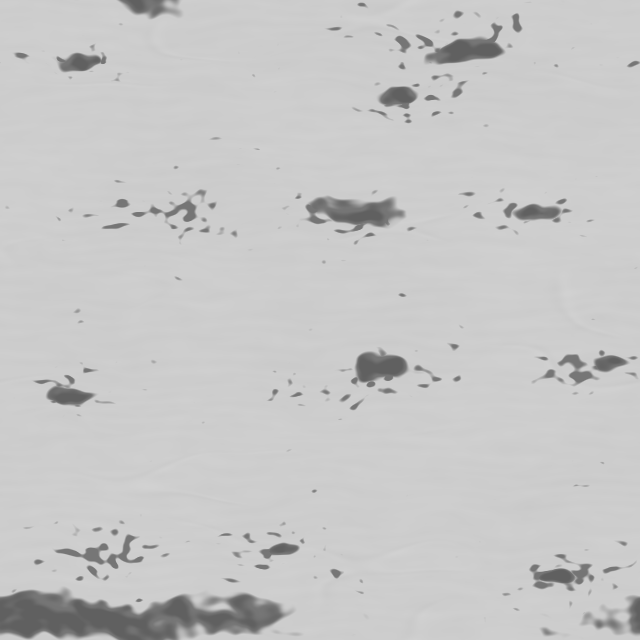
A Shadertoy shader for this texture:

```glsl
// Pale grey painted board with dark, horizontally stretched flaked patches.
// Jittered clusters each give a ragged solid chip and a halo of small specks;
// periodic gradient noise shapes the edges, so the result tiles.

#define PAINT_TONE 0.803
#define BARE_TONE 0.375
#define CLUSTER_GRID vec2(3.0, 4.0)
#define CHIP_MIN vec2(0.025, 0.010)
#define CHIP_MAX vec2(0.090, 0.028)
#define CHIP_CHANCE 0.72
#define HALO_SIZE vec2(0.150, 0.048)
#define STREAK_CENTER vec2(0.18, 0.030)
#define STREAK_SIZE vec2(0.27, 0.034)
#define SPECK_LEVEL 0.60
#define RAGGEDNESS 0.95
#define GRAIN 0.012

// Integer hash: lattice point to two values in 0..1
vec2 hash2(vec2 cell) {
    uvec2 v = uvec2(cell) * 1664525u + 12345u;
    v.x += v.y * 1664525u;
    v.y += v.x * 1664525u;
    v ^= v >> 16u;
    v.x += v.y * 1664525u;
    v.y += v.x * 1664525u;
    v ^= v >> 16u;
    return vec2(v >> 8u) / 16777216.0;
}

float cornerSlope(vec2 cell, vec2 offset, vec2 period, float seed) {
    float angle = 6.28318 * hash2(mod(cell, period) + seed * 131.0).x;
    return dot(vec2(cos(angle), sin(angle)), offset);
}

// Periodic gradient noise, about -0.7..0.7; freq holds whole numbers
float noise(vec2 p, vec2 freq, float seed) {
    vec2 x = p * freq, i = floor(x), f = x - i;
    vec2 u = f * f * f * (f * (f * 6.0 - 15.0) + 10.0);
    vec2 e = vec2(1.0, 0.0);
    float low = mix(cornerSlope(i, f, freq, seed),
                    cornerSlope(i + e, f - e, freq, seed), u.x);
    float high = mix(cornerSlope(i + e.yx, f - e.yx, freq, seed),
                     cornerSlope(i + 1.0, f - 1.0, freq, seed), u.x);
    return mix(low, high, u.y);
}

// Offset to a centre on the repeating canvas
vec2 wrapDelta(vec2 p, vec2 center) {
    vec2 d = p - center;
    return d - round(d);
}

// x: solid chip field (positive inside), y: speck halo 0..1
vec2 clusterField(vec2 p) {
    float chip = 1.0 - length(wrapDelta(p, STREAK_CENTER) / STREAK_SIZE);
    float halo = 0.0;
    for (float row = 0.0; row < CLUSTER_GRID.y; row++) {
        for (float col = 0.0; col < CLUSTER_GRID.x; col++) {
            vec2 cell = vec2(col, row);
            vec2 jitter = hash2(cell + 17.0) - 0.5;
            vec2 pick = hash2(cell + 53.0);
            vec2 center = (cell + 0.5 + jitter * vec2(0.8, 0.45)) / CLUSTER_GRID;
            vec2 d = wrapDelta(p, center);
            vec2 size = mix(CHIP_MIN, CHIP_MAX, pick.x * pick.x);
            if (pick.y < CHIP_CHANCE) chip = max(chip, 1.0 - length(d / size));
            vec2 h = (d + jitter.yx * vec2(0.08, 0.03))
                   / (HALO_SIZE * mix(0.65, 1.15, pick.y));
            halo = max(halo, exp(-dot(h, h)));
        }
    }
    return vec2(chip, halo);
}

// Paint surface: broad tint, fine horizontal grain and faint embossed creases
float paintTone(vec2 p) {
    float tint = noise(p, vec2(3.0, 5.0), 1.0);
    float grain = noise(p, vec2(8.0, 84.0), 2.0)
                + 0.6 * noise(p, vec2(26.0, 60.0), 3.0);
    float crease = noise(p, vec2(4.0, 15.0), 4.0) / 0.045;
    float creaseArea = smoothstep(0.05, 0.35, noise(p, vec2(4.0, 6.0), 5.0));
    float emboss = crease * exp(-crease * crease) * creaseArea;
    return PAINT_TONE + GRAIN * (0.8 * tint + grain + 1.8 * emboss);
}

void mainImage(out vec4 fragColor, in vec2 fragCoord) {
    vec2 p = fragCoord / iResolution.xy;

    // Bend the whole surface gently
    vec2 bend = vec2(noise(p, vec2(6.0, 9.0), 6.0), noise(p, vec2(7.0, 8.0), 7.0));
    vec2 fine = vec2(noise(p, vec2(24.0), 8.0), noise(p, vec2(27.0), 9.0));
    vec2 q = p + bend * vec2(0.035, 0.022) + fine * 0.006;
    vec2 field = clusterField(q);

    // Solid chips with lobed, ragged edges
    float lobes = noise(q, vec2(11.0, 23.0), 10.0);
    float ragged = noise(q, vec2(36.0, 58.0), 11.0);
    float chip = field.x + RAGGEDNESS * (lobes + 0.5 * ragged);
    float depth = 0.80 + 0.20 * smoothstep(0.15, 0.75, chip + 0.5 * ragged);
    float chipCover = smoothstep(-0.05, 0.28, chip) * depth;

    // Small specks gathered in broken horizontal rows
    float speck = noise(q, vec2(46.0, 74.0), 12.0)
                + 0.35 * noise(q, vec2(12.0, 56.0), 13.0)
                + 0.35 * noise(q, vec2(8.0, 15.0), 14.0);
    speck += 0.55 * field.y - SPECK_LEVEL;
    float speckCover = 0.8 * smoothstep(0.0, 0.24, speck);

    float tone = mix(paintTone(p + bend * 0.02), BARE_TONE, max(chipCover, speckCover));
    fragColor = vec4(vec3(tone), 1.0);
}
```
